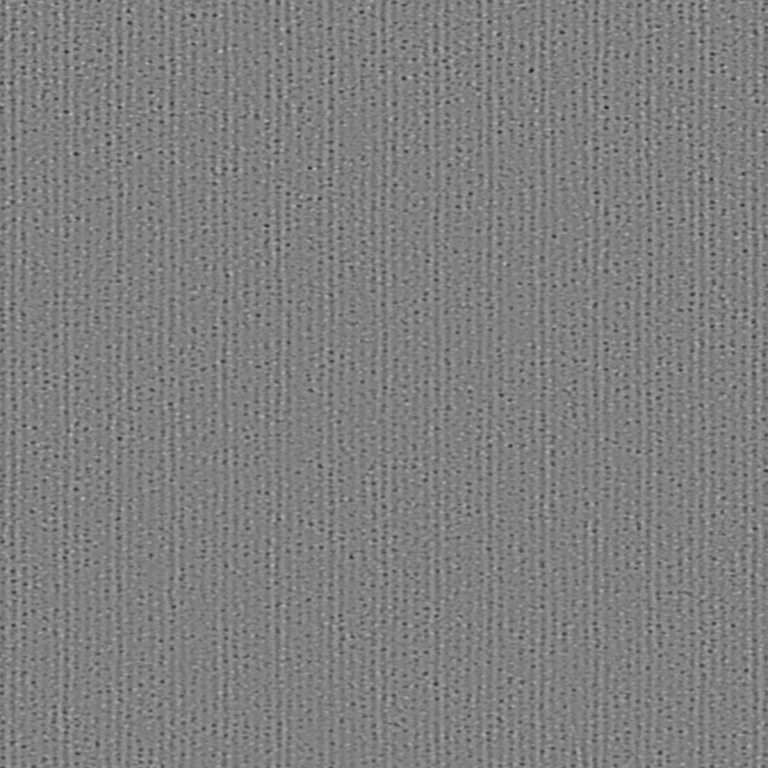
Reproduce this texture map procedurally as a Shadertoy shader.

```glsl
vec3 hash3(vec2 cell) {
    vec3 q = fract(cell.xyx * vec3(0.1031, 0.1030, 0.0973) + 0.137);
    q += dot(q, q.yxz + 33.33);
    return fract((q.xxy + q.yzz) * q.zyx);
}

// Cellular bumps, each ringed by an opposite halo so that they average to zero;
// x sums positive weights, y sums signed weights
vec2 bumps(vec2 p, vec2 jitter, float sharpness) {
    vec2 cell = floor(p), sum = vec2(0.0);
    for (int j = -1; j <= 1; j++)
    for (int i = -1; i <= 1; i++) {
        vec2 id = cell + vec2(i, j);
        vec3 h = hash3(id + 17.0);
        vec2 d = p - id - 0.5 - jitter * (h.xy - 0.5);
        float r = sharpness * dot(d, d);
        sum += vec2(h.z * h.z, h.z - 0.5) * (1.0 - r) * exp(-r);
    }
    return sum;
}

void mainImage(out vec4 fragColor, in vec2 fragCoord) {
    vec2 uv = fragCoord / iResolution.xy;

    // Threads wander slightly along their length
    float wander = 0.05 * sin(uv.y * 23.0 + 9.0 * uv.x) + 0.04 * sin(uv.y * 97.0 - 151.0 * uv.x);
    float thread = uv.x * 72.5 + 0.25 + wander;

    // Raised ribs, with a stronger pair in every five threads
    float rib = cos(6.28318 * thread);
    float accent = pow(0.5 + 0.5 * cos(1.256637 * (thread - 1.5)), 2.0);
    float strength = 0.85 + 0.3 * sin(thread * 2.1 + uv.y * 13.0) + 0.25 * sin(thread * 0.83 - uv.y * 29.0);
    float ribs = (0.018 * strength + 0.028 * accent) * rib;

    // Dark pits between the ribs
    float pits = bumps(vec2(thread, uv.y * 98.0), vec2(0.3, 0.9), 9.0).x;

    // Fine grain, wider than tall
    float grain = bumps(uv * vec2(98.0, 140.0) + 40.0, vec2(1.0), 5.0).y;
    float fineGrain = bumps(uv * vec2(150.0, 205.0) + 300.0, vec2(1.0), 5.0).y;

    // Relief is flatter in the middle and deeper near the top
    float relief = 0.94 + 0.4 * pow(abs(uv.x - 0.5), 2.0) + 0.14 * smoothstep(0.5, 1.0, uv.y);
    relief += 0.05 * sin(uv.x * 11.0 + 3.0 * sin(uv.y * 7.0));

    float shade = 0.5 + relief * (ribs - 0.2 * pits + 0.23 * grain + 0.12 * fineGrain);
    fragColor = vec4(vec3(shade), 1.0);
}
```
